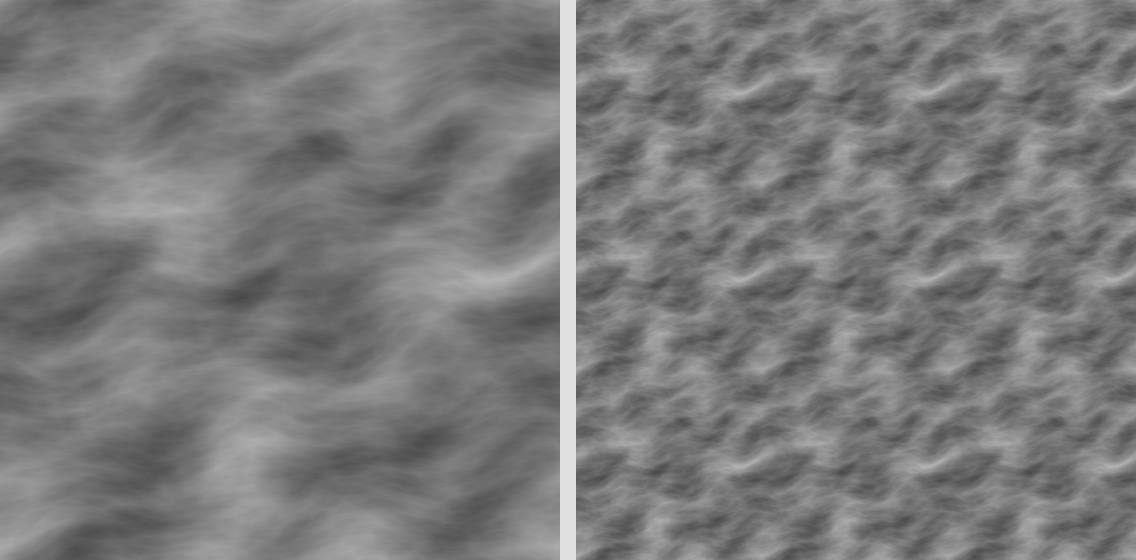
Left, the tile; right, the same tile 3 across and 3 down.
Give the GLSL for this texture, as a three.js fragment shader.

```glsl
// Soft grey smoke: slanted, stretched clouds with dark hollows and bright creases.
// Layers of smoothed cellular noise on sheared lattices are summed; each lattice
// wraps after a whole number of cells, so the square tiles without a seam.

#define BASE_CELLS vec2(3.0, 5.0)   // cells across and up in the coarsest layer
#define CELL_GROWTH vec2(1.9, 2.2)  // finer layers get flatter
#define BASE_SHEAR 2.0              // whole cells climbed across the tile
#define LAYERS 6
#define GAIN 0.52                   // strength of each layer against the last
#define CREASE 14.0                 // sharpness of the bright creases
#define HOLLOW 0.03                 // roundness of the dark hollows
#define WARP 0.014
#define MEAN_DISTANCE 0.47
#define MEAN_GREY 0.49
#define CONTRAST 0.39

varying vec2 vUv;

const float TAU = 6.2831853;

vec2 hash2(vec2 cell, float seed) {
  vec3 h = fract(vec3(cell.xyx + seed * 17.3) * vec3(0.1031, 0.1030, 0.0973));
  h += dot(h, h.yzx + 33.33);
  return fract((h.xx + h.yz) * h.zy);
}

// Brings a cell of the sheared lattice back into the tile.
vec2 wrapCell(vec2 cell, vec2 cells, float shear) {
  float turns = floor((cell.x + 0.5) / cells.x);
  float row = cell.y + turns * shear;
  row -= cells.y * floor((row + 0.5) / cells.y);
  return vec2(cell.x - turns * cells.x, row);
}

// Distance to the nearest cell point, with a smooth minimum.
float cellular(vec2 uv, vec2 cells, float shear, float seed) {
  vec2 p = vec2(uv.x * cells.x, uv.y * cells.y - uv.x * shear);
  vec2 home = floor(p);
  float sum = 0.0;
  for (int y = -1; y <= 1; y++) {
    for (int x = -1; x <= 1; x++) {
      vec2 cell = home + vec2(float(x), float(y));
      vec2 offset = cell + hash2(wrapCell(cell, cells, shear), seed) - p;
      sum += exp(-CREASE * sqrt(dot(offset, offset) + HOLLOW));
    }
  }
  return -log(sum) / CREASE;
}

// Periodic sines bend the cells out of their regular shapes.
vec2 warp(vec2 uv) {
  vec2 bend = sin(TAU * (uv.yx * vec2(3.0, 2.0) + uv * vec2(1.0, 2.0)) + vec2(0.6, 2.1));
  bend += 0.5 * sin(TAU * (uv.yx * vec2(5.0, 4.0) - uv * vec2(3.0, 1.0)) + vec2(4.0, 1.3));
  return uv + WARP * bend;
}

float smoke(vec2 uv) {
  float total = 0.0;
  float strength = 1.0;
  for (int i = 0; i < LAYERS; i++) {
    float layer = float(i);
    vec2 cells = floor(BASE_CELLS * pow(CELL_GROWTH, vec2(layer)) + 0.01);
    float distanceToPoint = cellular(uv, cells, BASE_SHEAR + layer, layer + 1.0);
    total += strength * (distanceToPoint - MEAN_DISTANCE);
    strength *= GAIN;
  }
  return total;
}

void main() {
  float grey = MEAN_GREY + CONTRAST * smoke(warp(vUv));
  gl_FragColor = vec4(vec3(clamp(grey, 0.0, 1.0)), 1.0);
}
```
